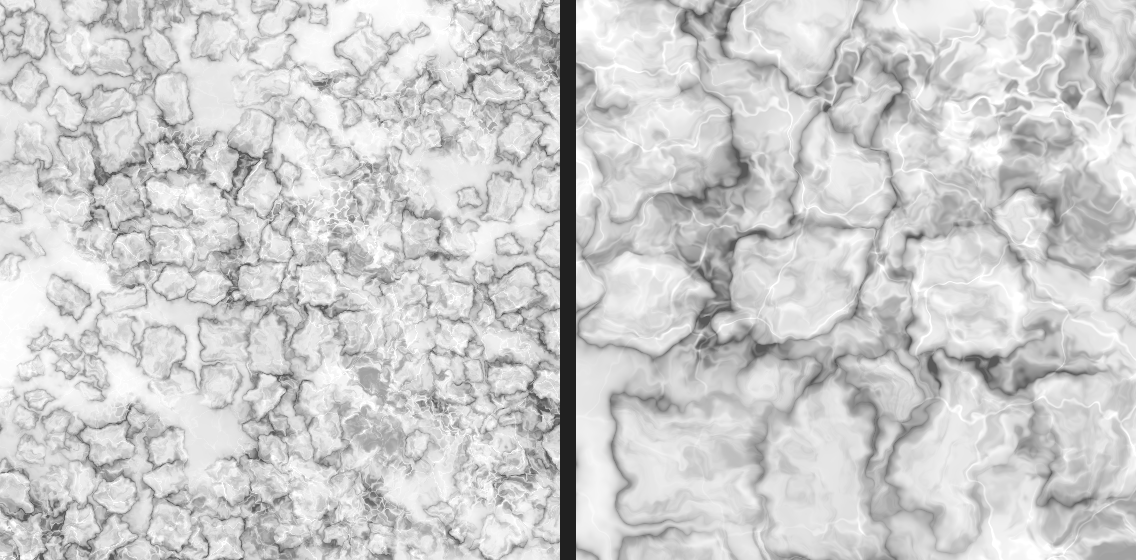
Left: the whole. Right: its middle third, enlarged.
This texture is drawn by a Shadertoy shader. Its source:

```glsl
// Pale cracked stone: ragged cobbles with dark rims over mottled, veined white rock.

float hash(vec2 p) {
    vec3 q = fract(p.xyx * 0.1031);
    q += dot(q, q.yzx + 33.33);
    return fract((q.x + q.y) * q.z);
}

vec2 hash2(vec2 p) {
    return vec2(hash(p), hash(p + 71.7));
}

vec2 rotate(vec2 p, float angle) {
    float c = cos(angle), s = sin(angle);
    return vec2(c * p.x + s * p.y, c * p.y - s * p.x);
}

float noise(vec2 p) {
    vec2 i = floor(p), f = fract(p);
    f = f * f * (3.0 - 2.0 * f);
    float low = mix(hash(i), hash(i + vec2(1, 0)), f.x);
    float high = mix(hash(i + vec2(0, 1)), hash(i + vec2(1, 1)), f.x);
    return mix(low, high, f.y);
}

float fbm(vec2 p, int octaves) {
    float sum = 0.0, weight = 0.5, total = 0.0;
    for (int i = 0; i < octaves; i++) {
        sum += weight * noise(p);
        total += weight;
        weight *= 0.55;
        p = rotate(p, 0.6) * 2.03 + 17.3;
    }
    return sum / total;
}

float roundedBox(vec2 p, vec2 halfSize, float radius) {
    vec2 d = abs(p) - halfSize + radius;
    return length(max(d, 0.0)) + min(max(d.x, d.y), 0.0) - radius;
}

// Voronoi cells: x = distance to the border, y = random value of the cell.
vec2 cells(vec2 p) {
    vec2 base = floor(p);
    float near = 9.0, second = 9.0, id = 0.0;
    for (int j = -1; j <= 1; j++)
    for (int i = -1; i <= 1; i++) {
        vec2 c = base + vec2(i, j);
        float d = length(c + hash2(c) - p);
        if (d < near) { second = near; near = d; id = hash(c + 5.5); }
        else second = min(second, d);
    }
    return vec2(second - near, id);
}

// Clustered stones: x = signed edge distance, yz = position in the stone, w = random value.
vec4 stones(vec2 p, float count, float density, float seed) {
    vec2 q = p * count, base = floor(q), local = vec2(0);
    float near = 9.0, second = 9.0, id = 0.0;
    for (int j = -1; j <= 1; j++)
    for (int i = -1; i <= 1; i++) {
        vec2 c = base + vec2(i, j);
        float cluster = smoothstep(0.34, 0.56, fbm(c / count * 3.0 + seed, 3));
        if (hash(c + seed + 23.1) > density * cluster) continue;
        vec2 jitter = hash2(c + seed) - 0.5, size = hash2(c + seed + 57.3);
        vec2 k = rotate(q - c - 0.5 - 0.5 * jitter, (jitter.x + size.y) * 3.0);
        float d = roundedBox(k, mix(vec2(0.33, 0.28), vec2(0.54, 0.46), size), 0.12);
        if (d < near) { second = near; near = d; local = k; id = size.x; }
        else second = min(second, d);
    }
    return vec4(max(near, 0.5 * (near - second)) / count, local, id);
}

// Lays one layer of stones with streaked faces, pale bevels and dark rims.
float layStones(float shade, vec4 stone, float grit, float wear) {
    float edge = stone.x;
    float inside = 1.0 - smoothstep(-0.002, 0.001, edge);
    float wisps = fbm(stone.yz * vec2(2.5, 8.0) + stone.w * 91.0, 5);
    float face = 0.955 - 0.05 * stone.w - 0.2 * smoothstep(0.4, 0.75, 0.65 * wisps + 0.35 * grit);
    shade = mix(shade, face, 0.75 * inside);
    shade += 0.05 * exp(-pow((edge + 0.008) / 0.003, 2.0));
    float rim = 0.27 * exp(-abs(edge) / 0.0024) * (0.5 + grit);
    float halo = 0.12 * exp(-abs(edge) / 0.011);
    return shade - wear * (rim + halo);
}

void mainImage(out vec4 fragColor, in vec2 fragCoord) {
    vec2 uv = fragCoord / min(iResolution.x, iResolution.y);

    // Ragged coordinates
    vec2 coarse = vec2(fbm(uv * 9.0, 3), fbm(uv * 9.0 + 31.0, 3)) - 0.5;
    vec2 fine = vec2(fbm(uv * 55.0, 3), fbm(uv * 55.0 + 19.0, 3)) - 0.5;
    vec2 bent = uv + 0.05 * coarse + 0.024 * fine;

    // Smooth white ground with diagonal mottled regions
    float grit = fbm(bent * 95.0, 3);
    float cloud = fbm(rotate(bent, -0.8) * vec2(9.0, 24.0), 6);
    float rough = smoothstep(0.41, 0.57, fbm(uv * 3.2 + 8.0, 6) + 0.25 * (cloud - 0.5));
    float shade = 0.985 - 0.08 * smoothstep(0.4, 0.7, fbm(bent * 5.0 + 3.0, 5));
    shade -= rough * (0.03 + 0.32 * smoothstep(0.42, 0.72, 0.55 * cloud + 0.45 * grit));

    // Dark granular clusters
    vec2 grain = cells(bent * 75.0);
    float cluster = rough * smoothstep(0.53, 0.66, fbm(uv * 8.0 + 40.0, 4));
    shade -= cluster * (0.08 + 0.2 * grain.y) * smoothstep(0.03, 0.35, grain.x);

    // Small chips below large cobbles
    float wear = smoothstep(0.22, 0.6, fbm(uv * 14.0 + 62.0, 3));
    vec4 chips = stones(bent + 0.37, 22.0, 0.4, 13.0);
    vec4 cobbles = stones(bent, 11.5, 0.92, 4.0);
    float open = smoothstep(-0.001, 0.004, cobbles.x);
    shade = mix(shade, layStones(shade, chips, grit, 0.8 * wear), open);
    shade = layStones(shade, cobbles, grit, wear);

    // Pale veins and a fine net of cracks
    float crack = 1.0 - smoothstep(0.0, 0.04, cells(bent * 15.0 + 6.0).x);
    float net = pow(1.0 - abs(2.0 * fbm(bent * 32.0 + 11.0, 4) - 1.0), 14.0);
    shade += (0.25 + 0.75 * rough) * (0.1 * crack + 0.08 * net);

    fragColor = vec4(vec3(clamp(shade, 0.35, 1.0)), 1.0);
}
```
